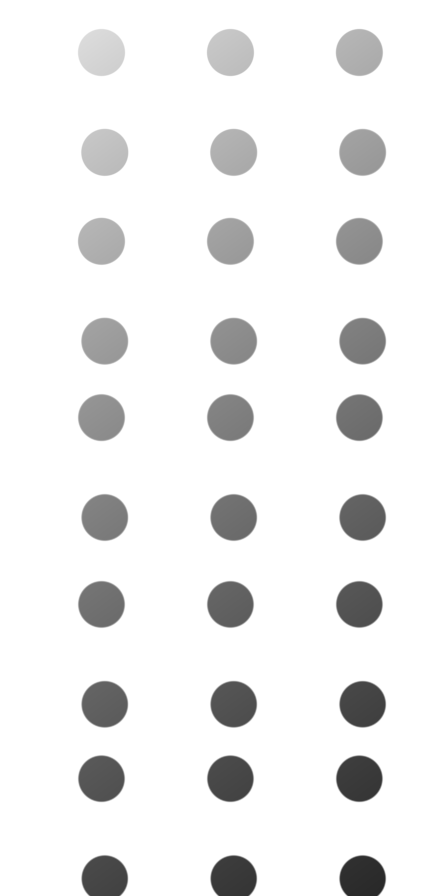
This pattern is drawn by a Shadertoy shader. Its source:

```glsl
// Three columns of grey dots in paired rows, darkening diagonally down a white page.

const float ROWS = 10.0;
const float COLUMNS = 3.0;
const float COLUMN_GAP = 0.2878;
const float RADIUS = 0.0516;
const vec2 FIRST_DOT = vec2(0.2266, 0.1172);
const vec3 PAPER = vec3(1.0);
const vec3 RIM_GREY = vec3(0.72);

// Centre of the first dot in a row; rows come in pairs with uneven gaps.
vec2 rowStart(float row) {
    float pair = floor(row * 0.5);
    float second = mod(row, 2.0);
    float pairDrop = 0.4098 * pair - 0.00114 * pair * pair + 0.0128 * mod(pair, 2.0);
    return FIRST_DOT + vec2(0.0073 * second, pairDrop + 0.2229 * second);
}

// Signed distance to the nearest dot in a row.
float rowDistance(vec2 p, vec2 start, float gap, float radius) {
    float column = clamp(round((p.x - start.x) / gap), 0.0, COLUMNS - 1.0);
    return length(p - start - vec2(column * gap, 0.0)) - radius;
}

// Diagonal ramp from pale to charcoal grey.
vec3 dotGrey(vec2 p) {
    float along = 0.73 * p.x + p.y;
    return vec3(0.94 - 0.377 * along + 0.03 * along * along);
}

// Coverage of a shape with a softened edge.
float coverage(float dist, float softness) {
    return 1.0 - smoothstep(-softness, softness, dist);
}

void mainImage(out vec4 fragColor, in vec2 fragCoord) {
    // Canvas widths, measured from the upper left.
    vec2 p = vec2(fragCoord.x, iResolution.y - fragCoord.y) / iResolution.x;
    float softness = max(0.0022, 0.75 / iResolution.x);

    float dist = 1.0;
    for (float row = 0.0; row < ROWS; row++) {
        dist = min(dist, rowDistance(p, rowStart(row), COLUMN_GAP, RADIUS));
    }

    // Pale thin rim under the shaded disc.
    vec3 grey = dotGrey(p);
    vec3 color = mix(PAPER, max(RIM_GREY, grey), coverage(dist - 0.0007, softness));
    color = mix(color, grey, coverage(dist + 0.0007, softness));
    fragColor = vec4(color, 1.0);
}
```
